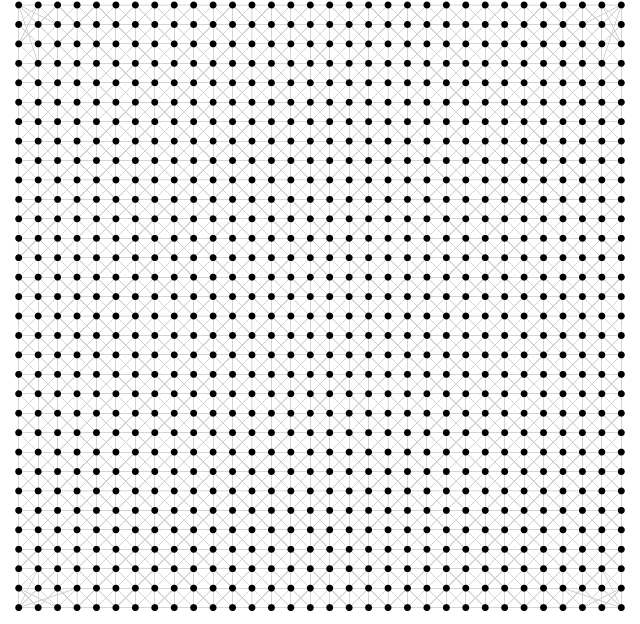
A WebGL 2 fragment shader for this pattern:

```glsl
#version 300 es
precision highp float;

#define NODES 32.0
#define PITCH 0.03115
#define ORIGIN vec2(0.0300, 0.0263)
#define DOT_RADIUS 0.178
#define LINE_WIDTH 0.0085
#define PAPER vec3(1.0)
#define INK vec3(0.0)

uniform vec2 u_resolution;
out vec4 fragColor;

// Share of one pixel covered by a thin line at distance d
float lineCoverage(float d, float pixel) {
    float halfWidth = 0.5 * LINE_WIDTH;
    float hi = min(d + 0.5 * pixel, halfWidth);
    float lo = max(d - 0.5 * pixel, -halfWidth);
    return clamp((hi - lo) / pixel, 0.0, 1.0);
}

// Distance to the nearest whole number
float toInteger(float x) {
    return abs(x - round(x));
}

float segmentDistance(vec2 p, vec2 a, vec2 b) {
    vec2 ab = b - a;
    float t = clamp(dot(p - a, ab) / dot(ab, ab), 0.0, 1.0);
    return length(p - a - ab * t);
}

void main() {
    // Grid coordinates: one unit between neighbouring nodes
    float last = NODES - 1.0;
    vec2 grid = (gl_FragCoord.xy / u_resolution.y - ORIGIN) / PITCH;
    float pixel = 1.0 / (u_resolution.y * PITCH);
    vec2 outside = max(abs(grid - 0.5 * last) - 0.5 * last, 0.0);
    float inside = 1.0 - step(0.5 * (pixel + LINE_WIDTH), max(outside.x, outside.y));

    // Links to the eight neighbours
    float ink = lineCoverage(toInteger(grid.x), pixel);
    ink = max(ink, lineCoverage(toInteger(grid.y), pixel));
    ink = max(ink, lineCoverage(toInteger(grid.x + grid.y) * sqrt(0.5), pixel));
    ink = max(ink, lineCoverage(toInteger(grid.x - grid.y) * sqrt(0.5), pixel));
    ink *= inside;

    // Long links in the corners, with axes swapped along the bottom
    vec2 corner = min(grid, last - grid);
    if (grid.y < 0.5 * last) corner = corner.yx;
    float longLink = segmentDistance(corner, vec2(0.0), vec2(2.0, 1.0));
    longLink = min(longLink, segmentDistance(corner, vec2(0.0), vec2(1.0, 3.0)));
    longLink = min(longLink, segmentDistance(corner, vec2(1.0, 0.0), vec2(0.0, 2.0)));
    ink = max(ink, lineCoverage(longLink, pixel));

    // Round nodes
    vec2 node = clamp(round(grid), 0.0, last);
    float dotDistance = length(grid - node) - DOT_RADIUS;
    ink = max(ink, clamp(0.5 - dotDistance / pixel, 0.0, 1.0));

    fragColor = vec4(mix(PAPER, INK, ink), 1.0);
}
```
